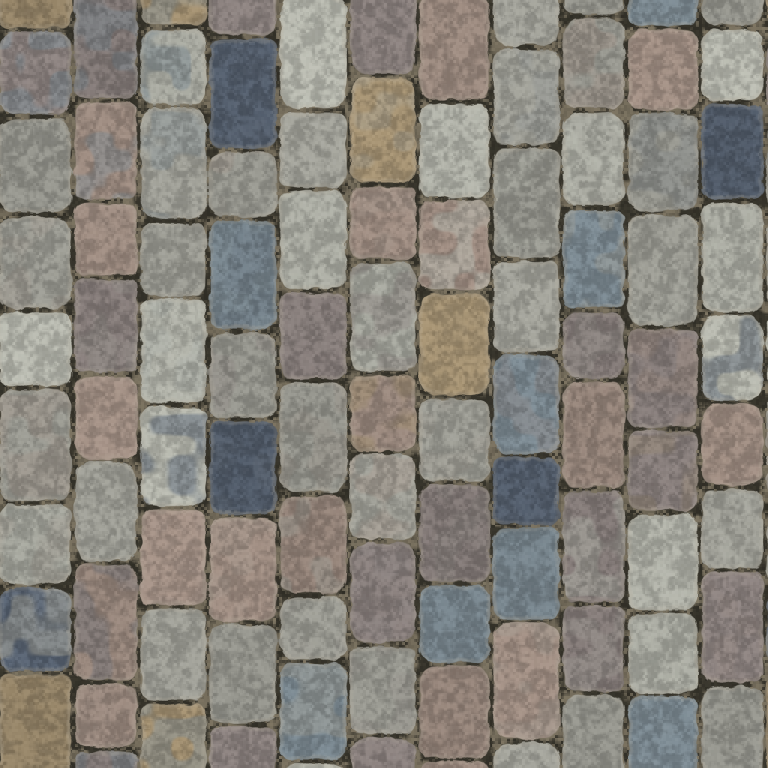
Give the GLSL for this texture, as a three.js fragment shader.

```glsl
#define COLUMNS 11.0
#define ROWS 8.0
#define COLUMN_JITTER 0.10
#define ROW_JITTER 0.36
#define JOINT 0.0026
#define CORNER 0.019
#define RAGGED 0.0045
#define SOFTNESS 0.0012
#define GRAIN_CELLS 256.0
#define MOTTLE 0.17

varying vec2 vUv;

const vec3 GREY = vec3(0.575, 0.575, 0.545);
const vec3 PALE = vec3(0.645, 0.650, 0.615);
const vec3 ROSE = vec3(0.580, 0.515, 0.475);
const vec3 MAUVE = vec3(0.510, 0.475, 0.465);
const vec3 BLUE = vec3(0.455, 0.505, 0.535);
const vec3 SLATE = vec3(0.325, 0.365, 0.420);
const vec3 OCHRE = vec3(0.580, 0.515, 0.405);
const vec3 RIM = vec3(0.660, 0.630, 0.570);
const vec3 SOIL = vec3(0.210, 0.200, 0.165);
const vec3 SAND = vec3(0.440, 0.410, 0.345);

float hash(vec2 p) {
  vec3 q = fract(p.xyx * 0.1031);
  q += dot(q, q.yzx + 33.33);
  return fract((q.x + q.y) * q.z);
}

float noise(vec2 p) {
  vec2 i = floor(p), f = fract(p);
  f = f * f * (3.0 - 2.0 * f);
  return mix(mix(hash(i), hash(i + vec2(1.0, 0.0)), f.x),
             mix(hash(i + vec2(0.0, 1.0)), hash(i + 1.0), f.x), f.y);
}

float roundedBox(vec2 p, vec2 halfSize, float radius) {
  vec2 q = abs(p) - halfSize + radius;
  return length(max(q, 0.0)) + min(max(q.x, q.y), 0.0) - radius;
}

// Jittered joint positions, in column and row units
float columnEdge(float i) {
  return i + (hash(vec2(mod(i, COLUMNS), 71.0)) - 0.5) * COLUMN_JITTER;
}

float rowEdge(float column, float i) {
  return i + (hash(vec2(column + 13.0, mod(i, ROWS) + 37.0)) - 0.5) * ROW_JITTER;
}

vec3 stoneColor(float pick) {
  if (pick < 0.29) return GREY;
  if (pick < 0.53) return ROSE;
  if (pick < 0.67) return PALE;
  if (pick < 0.76) return MAUVE;
  if (pick < 0.88) return BLUE;
  if (pick < 0.96) return SLATE;
  return OCHRE;
}

void main() {
  vec2 uv = vUv;
  float grain = hash(floor(uv * GRAIN_CELLS));

  // Find the column, then the stone within it
  float x = uv.x * COLUMNS;
  float column = floor(x);
  column += step(columnEdge(column + 1.0), x) - step(x, columnEdge(column));
  float id = mod(column, COLUMNS);
  float y = uv.y * ROWS + hash(vec2(id, 5.0)) * ROWS;
  float row = floor(y);
  row += step(rowEdge(id, row + 1.0), y) - step(y, rowEdge(id, row));
  vec2 stone = vec2(id + 3.0, mod(row, ROWS) + 101.0);

  // Rounded stone with a worn, ragged outline
  vec2 scale = vec2(COLUMNS, ROWS);
  vec2 low = vec2(columnEdge(column), rowEdge(id, row)) / scale;
  vec2 high = vec2(columnEdge(column + 1.0), rowEdge(id, row + 1.0)) / scale;
  vec2 local = vec2(x, y) / scale - 0.5 * (low + high);
  float radius = CORNER * mix(0.6, 1.15, hash(stone + 17.0));
  float d = roundedBox(local, 0.5 * (high - low) - JOINT, radius);
  d += (noise(uv * 85.0) - 0.5) * RAGGED + (grain - 0.5) * 0.0018;

  // Base tint, with blotches of a second tint on some stones
  vec3 color = stoneColor(hash(stone));
  vec3 blotch = stoneColor(hash(stone + 53.0));
  float mixed = hash(stone + 29.0);
  color = mix(color, blotch, 0.6 * mixed * mixed * smoothstep(0.45, 0.65, noise(uv * 38.0)));
  color *= 0.94 + 0.12 * hash(stone + 41.0);

  // Mottled, grainy surface
  float patches = noise(uv * 75.0 + 9.0) * 0.5 + noise(uv * 150.0) * 0.5;
  patches = smoothstep(0.28, 0.72, patches + (grain - 0.5) * 0.16);
  color *= 1.0 + (patches - 0.5) * MOTTLE;
  color += (grain - 0.5) * 0.035;

  // Pale worn rim
  float rim = smoothstep(-0.0065, -0.002, d) * (0.25 + 0.4 * noise(uv * 45.0));
  color = mix(color, mix(color * 1.08, RIM, 0.5), rim);

  // Dark joints, partly filled with sand
  float fill = smoothstep(0.35, 0.75, noise(uv * 65.0 + 31.0) + (grain - 0.5) * 0.35);
  vec3 joint = mix(SOIL, SAND, fill) * (0.88 + 0.24 * grain);
  color = mix(color, joint, smoothstep(-SOFTNESS, SOFTNESS, d));

  gl_FragColor = vec4(color, 1.0);
}
```
